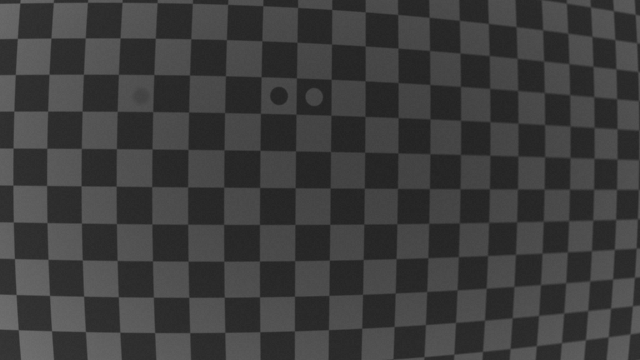
A WebGL 1 fragment shader for this pattern:

```glsl
precision highp float;
// A dim grey checkerboard seen through a barrel lens, turned away on the right.
// Each point is undistorted, projected onto the flat board and shaded by parity;
// two inverted discs, a smudge, uneven light and fine grain finish the surface.

uniform vec2 u_resolution;

// Lens and board projection; the canvas spans -1..1 across
const float BARREL = 0.1;
const vec3 BOARD_U = vec3(8.91, -0.06, 2.69);    // x slope, y slope, offset
const vec3 BOARD_V = vec3(0.06, 8.75, 0.23);
const vec2 PERSPECTIVE = vec2(-0.1007, 0.012);

// Lighting
const float LIGHT_TONE = 0.265;
const float DARK_TONE = 0.148;
const vec2 DIM_CENTER = vec2(0.2, 0.1);
const vec2 LIGHT_RISE = vec2(0.08, 0.15);        // brightening away from the dim center
const float DARK_RISE_SHARE = 0.35;

// Marks, in board cells
const vec2 DISC_DARK = vec2(1.5, 2.5);
const vec2 DISC_LIGHT = vec2(2.5, 2.5);
const float DISC_RADIUS = 0.25;
const vec2 SMUDGE = vec2(-2.35, 2.42);
const float SMUDGE_RADIUS = 0.27;
const float SMUDGE_DEPTH = 0.045;

// Finish
const float EDGE_SOFTNESS = 0.03;                // in cells
const float FAR_SOFTNESS = 0.035;                // extra blur at the right
const float CELL_VARIATION = 0.008;
const float GRAIN = 0.016;
const float GRAIN_COUNT = 256.0;                 // grains per half width

float hash(vec2 p) {
  vec3 q = fract(vec3(p.xyx) * 0.1031);
  q += dot(q, q.yzx + 33.33);
  return fract((q.x + q.y) * q.z);
}

vec2 boardCoords(vec2 p) {
  vec3 q = vec3(p * (1.0 + BARREL * dot(p, p)), 1.0);
  return vec2(dot(BOARD_U, q), dot(BOARD_V, q)) / (1.0 + dot(PERSPECTIVE, q.xy));
}

// Softened square waves: +1 in even cells, -1 in odd cells
vec2 parityWave(vec2 cell, float soft) {
  vec2 toEdge = abs(fract((cell - 0.5) * 0.5) * 2.0 - 1.0) - 0.5;
  return smoothstep(-soft, soft, toEdge) * 2.0 - 1.0;
}

float disc(vec2 cell, vec2 center, float soft) {
  return 1.0 - smoothstep(-soft, soft, length(cell - center) - DISC_RADIUS);
}

void main() {
  float halfWidth = 0.5 * u_resolution.x;
  vec2 p = (gl_FragCoord.xy - 0.5 * u_resolution) / halfWidth;
  vec2 board = boardCoords(p);
  float pixel = BOARD_U.x / halfWidth;
  float soft = max(EDGE_SOFTNESS + FAR_SOFTNESS * smoothstep(0.0, 1.0, p.x), pixel);

  // Checker parity, flipped inside the two discs
  vec2 wave = parityWave(board, soft);
  float checker = wave.x * wave.y;
  float marks = disc(board, DISC_DARK, soft) + disc(board, DISC_LIGHT, soft);
  checker *= 1.0 - 2.0 * min(marks, 1.0);
  float lightness = 0.5 - 0.5 * checker;

  // Uneven light across the board
  vec2 away = p - DIM_CENTER;
  float rise = dot(LIGHT_RISE, away * away);
  float tone = mix(DARK_TONE + DARK_RISE_SHARE * rise, LIGHT_TONE + rise, lightness);

  // Wear: smudge, cell-to-cell variation and grain
  float smudge = 1.0 - smoothstep(0.4, 1.2, length(board - SMUDGE) / SMUDGE_RADIUS);
  tone -= SMUDGE_DEPTH * smudge * lightness;
  tone += CELL_VARIATION * (hash(floor(board) + 40.0) - 0.5) * lightness;
  tone += GRAIN * (hash(floor(p * GRAIN_COUNT) + 700.0) - 0.5);

  gl_FragColor = vec4(vec3(tone), 1.0);
}
```
